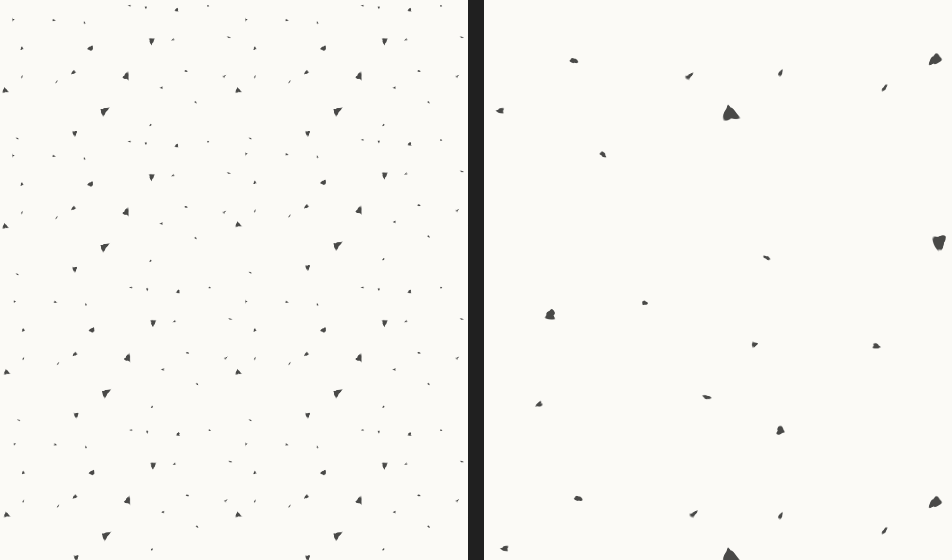
Left: the whole. Right: its middle third, enlarged.
Reproduce this pattern procedurally as a WebGL 1 fragment shader.

```glsl
precision highp float;
// Sparse charcoal terrazzo flecks on warm white, in a slightly uneven tile repeat.

uniform vec2 u_resolution;

#define PAPER vec3(0.985, 0.981, 0.966)
#define INK vec3(0.285, 0.285, 0.280)
#define TILE vec2(0.4160, 0.2546)   // repeat size, in canvas heights
#define GRID vec2(7.0, 5.0)         // fleck cells in one tile
#define JITTER 0.86
#define TOP_OFFSET 0.0065
#define MIN_RADIUS 0.0014
#define MAX_RADIUS 0.0062
#define MAX_STRETCH 2.1
#define ROUGHNESS 0.16
#define ROW_DRIFT 0.0060
#define COLUMN_DRIFT 0.0026

float hash(vec2 p, float seed) {
  return fract(sin(dot(p, vec2(12.99, 78.23)) + seed * 37.72) * 4375.85);
}

// Placement error of a tile: the upper two rows close up, the lower left moves right.
vec2 tileDrift(vec2 tile) {
  float upper = 1.0 - step(1.5, tile.y);
  float alternate = 1.0 - 2.0 * mod(tile.y, 2.0);
  float lowerLeft = (1.0 - upper) * (1.0 - step(0.5, tile.x));
  float rightSlip = tile.x * step(0.5, tile.y) * upper;
  return vec2(COLUMN_DRIFT * lowerLeft,
              ROW_DRIFT * (upper * alternate - 0.5 * rightSlip));
}

// Signed distance to a lumpy, tapered chip.
float fleckDistance(vec2 p, vec2 id) {
  float angle = 6.2832 * hash(id, 3.0);
  float c = cos(angle);
  float s = sin(angle);
  vec2 q = vec2(c * p.x + s * p.y, c * p.y - s * p.x);

  float size = pow(hash(id, 4.0), 3.0);
  float radius = mix(MIN_RADIUS, MAX_RADIUS, size);
  float stretch = mix(1.0, MAX_STRETCH, hash(id, 5.0));
  q *= vec2(inversesqrt(stretch), sqrt(stretch));
  float taper = 0.65 * hash(id, 6.0);
  q.y *= 1.0 + taper * clamp(q.x / radius, -1.0, 1.0);

  // Layered sines roughen the outline.
  float around = atan(q.y, q.x + 0.00001);
  float phase = 6.2832 * hash(id, 7.0);
  float lumps = sin(2.0 * around + phase) + 0.7 * sin(3.0 * around - phase)
              + 0.4 * sin(5.0 * around + 2.0 * phase);
  return (length(q) - radius * (1.0 + ROUGHNESS * lumps)) * inversesqrt(stretch);
}

// Nearest fleck among the neighbouring cells, as in cellular noise.
float flecks(vec2 p) {
  vec2 cellSize = TILE / GRID;
  vec2 home = floor(p / cellSize);
  float nearest = 1.0;
  for (int j = -1; j <= 1; j++) {
    for (int i = -1; i <= 1; i++) {
      vec2 cell = home + vec2(float(i), float(j));
      vec2 tile = floor((cell + 0.5) / GRID);
      vec2 id = floor(cell - tile * GRID + 0.5);
      vec2 jitter = JITTER * (vec2(hash(id, 1.0), hash(id, 2.0)) - 0.5);
      vec2 center = (cell + 0.5 + jitter) * cellSize + tileDrift(tile);

      // Flecks thin out toward the bottom of each tile.
      float keepChance = mix(1.0, 0.68, id.y / (GRID.y - 1.0));
      if (hash(id, 8.0) < keepChance) {
        nearest = min(nearest, fleckDistance(p - center, id));
      }
    }
  }
  return nearest;
}

void main() {
  vec2 p = vec2(gl_FragCoord.x, u_resolution.y - gl_FragCoord.y) / u_resolution.y;
  p.y += TOP_OFFSET;
  float softness = 0.7 / u_resolution.y;
  float coverage = 1.0 - smoothstep(-softness, softness, flecks(p));
  gl_FragColor = vec4(mix(PAPER, INK, coverage), 1.0);
}
```
